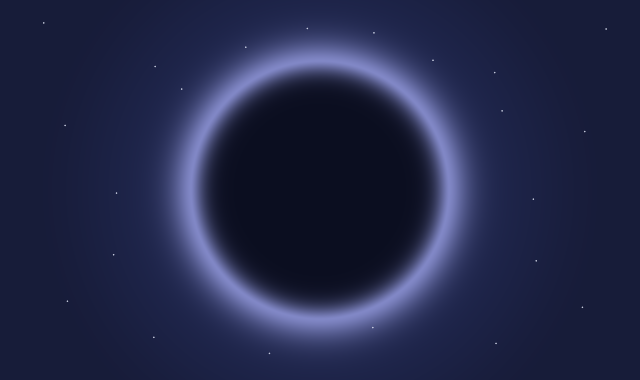
Reproduce this background procedurally as a WebGL 1 fragment shader.

```glsl
precision highp float;

uniform vec2 u_resolution;

// Soft round dot
float star(vec2 p, vec2 center) {
  return 1.0 - smoothstep(0.0005, 0.0035, length(p - center));
}

// Star field: mirrored side columns, an upper arc and a lower pair
float starField(vec2 p) {
  float light = 0.0;
  for (int s = 0; s < 2; s++) {
    float side = float(s) * 2.0 - 1.0;
    for (int i = 0; i < 7; i++) {
      float k = float(i);
      float x = 0.586 + 0.154 * cos(2.7 * k);
      float y = 0.409 - 0.136 * k + 0.044 * sin(2.6 - k);
      light += star(p, vec2(0.013 + side * x, y - side * 0.008));
    }
    light += star(p, vec2(0.003, -0.396) + side * vec2(0.136, 0.034));
  }
  for (int i = 0; i < 6; i++) {
    float x = -0.364 + 0.167 * float(i);
    float y = 0.428 - 1.09 * (x - 0.022) * (x - 0.022);
    light += star(p, vec2(x + 0.04 * sin(3.1 * float(i)), y));
  }
  return min(light, 1.0);
}

void main() {
  vec2 p = (gl_FragCoord.xy - 0.5 * u_resolution) / u_resolution.y;
  float radius = length(p);
  float edge = radius - 0.34;

  // Night sky around a dark disc
  vec3 sky = mix(vec3(0.118, 0.145, 0.295), vec3(0.09, 0.108, 0.222),
                 smoothstep(0.40, 0.78, radius));
  vec3 disc = vec3(0.043, 0.055, 0.125);
  vec3 color = mix(disc, sky, smoothstep(-0.004, 0.004, edge));

  // Rim glow, wider on the outside
  float falloff = edge > 0.0 ? 0.055 : 0.036;
  float glow = exp(-pow(abs(edge) / falloff, 1.5));
  color = mix(color, vec3(0.505, 0.53, 0.775), glow);

  color = mix(color, vec3(0.88, 0.9, 0.96), 0.85 * starField(p));
  gl_FragColor = vec4(color, 1.0);
}
```
